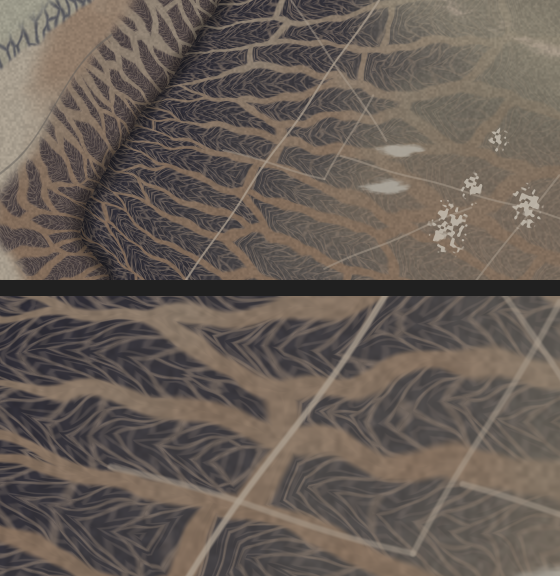
Top, the full canvas; bottom, a detail of the centre.
Give the GLSL for this texture, as a Shadertoy shader.

```glsl
// Aerial view of a dark desert ridge drained by branching sandy washes.
// Stretched cellular edges form the trunks; their edge distance bends a second
// cellular layer and fine stripes into tributaries. Roads and villages lie on top.

vec2 hash2(vec2 p) {
    vec3 q = fract(p.xyx * vec3(0.1031, 0.1030, 0.0973));
    q += dot(q, q.yzx + 33.33);
    return fract((q.xx + q.yz) * q.zy);
}

float noise(vec2 p) {
    vec2 i = floor(p), f = fract(p);
    f = f * f * (3.0 - 2.0 * f);
    return mix(mix(hash2(i).x, hash2(i + vec2(1, 0)).x, f.x),
               mix(hash2(i + vec2(0, 1)).x, hash2(i + 1.0).x, f.x), f.y);
}

float layered(vec2 p) {
    float sum = 0.0, gain = 0.53;
    for (int i = 0; i < 4; i++) {
        sum += gain * noise(p);
        p = mat2(1.6, 1.2, -1.2, 1.6) * p + 7.3;
        gain *= 0.5;
    }
    return sum;
}

// Distance to the cell border (thin where it crosses the x axis) and cell id
vec2 cells(vec2 p) {
    vec2 i = floor(p), f = p - i, nearest = vec2(0), owner = i;
    float best = 8.0, edge = 8.0;
    for (int k = 0; k < 9; k++) {
        vec2 g = vec2(k % 3 - 1, k / 3 - 1), r = g + hash2(i + g) - f;
        if (dot(r, r) < best) { best = dot(r, r); nearest = r; owner = i + g; }
    }
    for (int k = 0; k < 9; k++) {
        vec2 g = vec2(k % 3 - 1, k / 3 - 1), r = g + hash2(i + g) - f, d = r - nearest;
        if (dot(d, d) > 1e-4) {
            vec2 n = normalize(d);
            edge = min(edge, dot(0.5 * (r + nearest), n) / (0.25 + 0.75 * abs(n.y)));
        }
    }
    return vec2(edge, hash2(owner + 5.0).y);
}

float segment(vec2 p, vec2 a, vec2 b) {
    vec2 d = b - a;
    return length(p - a - d * clamp(dot(p - a, d) / dot(d, d), 0.0, 1.0));
}

vec3 terrain(vec2 p) {
    float cloud = layered(p * 3.5 + 2.0), grain = noise(p * 130.0);
    vec2 w = p + 0.07 * (vec2(layered(p * 5.0), layered(p * 5.0 + 19.0)) - 0.5);
    w += 0.004 * sin(w.yx * 47.0 + 2.0 * sin(w * 23.0));

    // Height line of the ridge, and flow coordinates: x downhill, y across
    float side = w.x - 0.22 - 0.72 * sqrt((w.y - 0.2) * (w.y - 0.2) + 0.01);
    float fall = abs(side), east = step(0.0, side);
    vec2 fan = w - vec2(-0.25, 0.72);
    vec2 flow = vec2(length(fan) / 0.42, atan(fan.y, fan.x) / 0.085);
    if (side < 0.0)
        flow = vec2(fall / 0.2, (w.y + mix(-0.2, 0.7, smoothstep(0.0, 0.5, w.y)) * side) / 0.045 + 60.0);

    // Trunks, branches and twigs
    vec2 trunk = cells(flow);
    float along = 12.0 * flow.x + 5.0 * trunk.x;
    vec2 branch = cells(vec2(-2.2 * trunk.x, along) + trunk.y * vec2(40, 70));
    float twig = abs(fract(-7.0 * trunk.x + 1.6 * branch.x + branch.y) - 0.5) * 2.0;
    float wide = mix(mix(0.08, 0.26, smoothstep(0.0, 0.25, fall)),
                     mix(0.03, 0.15, smoothstep(0.0, 0.5, fall)), east) * (0.4 + 1.2 * cloud);
    float trunkMask = 1.0 - smoothstep(0.6 * wide, wide + 0.03, trunk.x);
    float branchMask = (1.0 - smoothstep(0.03, 0.2, branch.x)) * (1.0 - 0.7 * trunk.x);
    float twigMask = 1.0 - smoothstep(0.1, 0.6, twig);

    // Dark slopes fade into sandy plains away from the ridge
    float far = smoothstep(0.0, 1.15, fall + 0.5 * (cloud - 0.5));
    vec3 slope = mix(vec3(0.17, 0.165, 0.20), vec3(0.39, 0.37, 0.34), far);
    slope = mix(slope, vec3(0.29, 0.25, 0.25), (1.0 - east) * 0.8);
    vec3 sand = mix(vec3(0.52, 0.43, 0.355), vec3(0.57, 0.52, 0.46), smoothstep(0.3, 0.9, w.y * 0.6 + cloud * 0.5));
    vec3 col = mix(slope, vec3(0.43, 0.39, 0.37), 0.4 * twigMask);
    col = mix(col, vec3(0.52, 0.46, 0.41), 0.7 * branchMask);
    col = mix(col, sand, 0.92 * trunkMask);
    vec3 plain = mix(vec3(0.50, 0.43, 0.365), vec3(0.47, 0.45, 0.39), smoothstep(0.2, 0.7, w.y));
    col = mix(col, plain, east * 0.55 * smoothstep(0.6, 1.3, fall + 0.6 * (cloud - 0.5)));
    col *= mix(0.62, 1.0, smoothstep(0.0, 0.07, fall));

    // Pale wash in the north east
    float wash = segment(w, vec2(1.46, 1.02), vec2(2.0, 0.8));
    col = mix(col, vec3(0.57, 0.54, 0.47), 0.65 * smoothstep(0.3, 0.0, wash - 0.3 * max(w.y + 0.35 * w.x - 1.5, 0.0)));
    col = mix(col, vec3(0.68, 0.62, 0.56), 0.7 * smoothstep(0.035, 0.0, wash) * smoothstep(0.3, 0.6, layered(w * vec2(12, 35))));

    // Pink valley and grey scarp in the west
    vec3 valley = mix(vec3(0.56, 0.48, 0.41), vec3(0.65, 0.61, 0.55), smoothstep(0.3, 0.75, cloud + 0.6 * (0.2 - p.x)));
    col = mix(col, valley, smoothstep(-0.27, -0.34, side));
    float scarp = w.y - 0.72 - 0.82 * w.x;
    float rill = cells(vec2(scarp * 9.0, (w.x + w.y * 0.3) * 30.0)).x;
    vec3 upland = mix(vec3(0.34, 0.34, 0.36), vec3(0.60, 0.58, 0.52), smoothstep(0.0, 0.35, rill));
    upland = mix(upland, vec3(0.61, 0.60, 0.54), smoothstep(0.07, 0.15, scarp));
    col = mix(col, upland, smoothstep(-0.01, 0.015, scarp));
    return col * (0.93 + 0.14 * grain);
}

vec3 settle(vec3 col, vec2 p) {
    // Roads: start and end points
    vec4 roads[7] = vec4[7](vec4(1.354, 1, 0.664, 0), vec4(1.04, 1, 1.38, 0.5), vec4(1.333, 0.66, 1.16, 0.36),
        vec4(0.8, 0.465, 1.16, 0.36), vec4(1.22, 0.44, 2, 0.22), vec4(2, 0.375, 1.7, 0), vec4(1.16, 0.04, 1.68, 0.26));
    for (int i = 0; i < 7; i++) {
        float d = segment(p + 0.003 * sin(p.yx * 19.0), roads[i].xy, roads[i].zw);
        float strength = i == 0 ? 0.8 : 0.5;
        col = mix(col, vec3(0.67, 0.62, 0.56), strength * smoothstep(0.0055, 0.0015, d));
    }
    float track = p.y - 0.38 - 1.25 * p.x + 0.03 * sin(p.x * 16.0);
    col = mix(col, vec3(0.40, 0.38, 0.36), 0.6 * smoothstep(0.005, 0.001, abs(track) * 0.62) * step(p.x, 0.4));

    // Villages as scattered bright blocks, salt pans as soft patches
    float town = 0.0;
    vec3 sites[4] = vec3[4](vec3(1.6, 0.19, 0.1), vec3(1.69, 0.33, 0.06), vec3(1.78, 0.5, 0.05), vec3(1.88, 0.26, 0.08));
    for (int i = 0; i < 4; i++)
        town = max(town, 1.0 - length((p - sites[i].xy) * vec2(1.2, 0.8)) / sites[i].z);
    float block = smoothstep(0.5, 0.7, noise(mat2(0.9, 0.4, -0.4, 0.9) * p * 95.0) * (0.55 + town));
    col = mix(col, vec3(0.77, 0.74, 0.69), 0.85 * block * smoothstep(0.0, 0.15, town));
    float pan = max(1.0 - length((p - vec2(1.42, 0.465)) / vec2(0.11, 0.03)),
                    1.0 - length((p - vec2(1.37, 0.335)) / vec2(0.11, 0.035)));
    return mix(col, vec3(0.69, 0.67, 0.63), 0.85 * smoothstep(0.3, 0.7, pan * 0.6 + layered(p * vec2(14, 40)) - 0.2) * smoothstep(0.0, 0.2, pan));
}

void mainImage(out vec4 fragColor, in vec2 fragCoord) {
    vec3 sum = vec3(0);
    for (int k = 0; k < 4; k++) {
        vec2 p = (fragCoord + 0.5 * vec2(k % 2, k / 2) - 0.25) / iResolution.y;
        sum += settle(terrain(p), p);
    }
    fragColor = vec4(sum * 0.25, 1.0);
}
```
